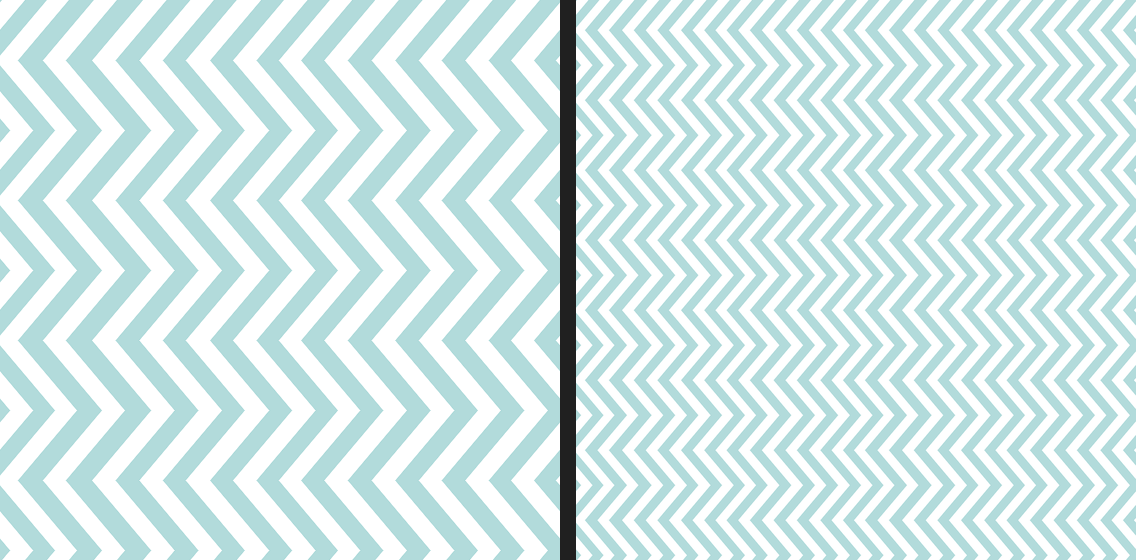
Left, the tile; right, the same tile 2 across and 2 down.
A Shadertoy shader for this pattern:

```glsl
// Vertical zigzag stripes in pale teal on white, twelve across and four waves down.
// A triangle wave shears the canvas into straight stripes; periodic harmonics vary
// each stripe's position and width, so the pattern tiles on both axes.

const float TAU = 6.2831853;
const float STRIPES = 12.0;
const float WAVES = 4.0;
const float SWING = 0.1055;       // sideways reach of the zigzag
const float WAVE_PHASE = 0.568;   // height of a left tip, in waves
const float STRIPE_PHASE = 0.711; // centre of the first stripe, in stripes
const float RIM_WIDTH = 0.0016;

const vec3 WHITE = vec3(1.0);
const vec3 TEAL = vec3(0.70, 0.86, 0.86);
const vec3 RIM_TEAL = vec3(0.65, 0.84, 0.84);

// 0 at whole numbers, 1 halfway between them
float triangleWave(float t) {
    return 2.0 * abs(fract(t + 0.5) - 0.5);
}

// Sum of the first four harmonics, periodic in angle
float harmonics(float angle, vec4 cosAmp, vec4 sinAmp) {
    vec4 a = angle * vec4(1.0, 2.0, 3.0, 4.0);
    return dot(cosAmp, cos(a)) + dot(sinAmp, sin(a));
}

// Signed distance to the stripe edge in canvas units, positive inside
float stripeDistance(vec2 uv) {
    float straightX = uv.x - SWING * triangleWave(uv.y * WAVES - WAVE_PHASE);
    float s = straightX * STRIPES - STRIPE_PHASE;
    float index = floor(s + 0.5);
    float angle = TAU * index / STRIPES;

    // Uneven spacing and width, in stripe periods
    float shift = harmonics(angle, vec4(-0.021, -0.025, -0.004, -0.010),
                                   vec4(0.013, -0.003, 0.004, -0.001));
    float width = 0.5 + harmonics(angle, vec4(0.012, 0.009, 0.008, 0.004),
                                         vec4(0.005, 0.025, 0.013, 0.011));

    // Horizontal distance turned perpendicular to the slanted edge
    float slope = 2.0 * SWING * WAVES;
    float d = 0.5 * width - abs(s - index - shift);
    return d / (STRIPES * sqrt(1.0 + slope * slope));
}

// Antialiased step for a distance in canvas units
float coverage(float d, float pixel) {
    return clamp(d / pixel + 0.5, 0.0, 1.0);
}

void mainImage(out vec4 fragColor, in vec2 fragCoord) {
    vec2 uv = fragCoord / iResolution.xy;
    float pixel = 1.0 / min(iResolution.x, iResolution.y);
    float d = stripeDistance(uv);

    // Slightly deeper rim just inside each edge
    vec3 stripe = mix(RIM_TEAL, TEAL, coverage(d - RIM_WIDTH, pixel));
    fragColor = vec4(mix(WHITE, stripe, coverage(d, pixel)), 1.0);
}
```
